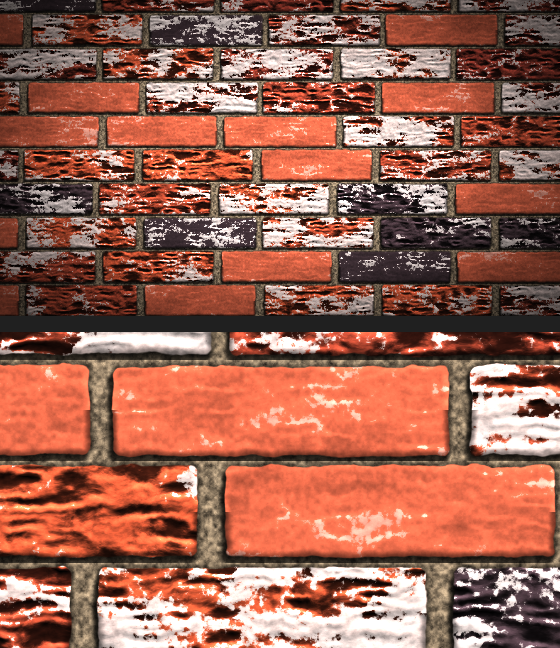
Top, the full canvas; bottom, a detail of the centre.
Write a Shadertoy shader that draws this texture.

```glsl
// Weathered brick wall: rough red, smooth orange and charcoal bricks with flaking white paint.

float hash(vec2 p) {
    vec3 q = fract(vec3(p.xyx) * 0.1031);
    q += dot(q, q.yzx + 33.33);
    return fract((q.x + q.y) * q.z);
}

float noise(vec2 p) {
    vec2 i = floor(p), f = fract(p);
    f = f * f * (3.0 - 2.0 * f);
    return mix(mix(hash(i), hash(i + vec2(1, 0)), f.x),
               mix(hash(i + vec2(0, 1)), hash(i + vec2(1, 1)), f.x), f.y);
}

float fbm(vec2 p) {
    float sum = 0.0, amp = 0.53;
    for (int i = 0; i < 4; i++) {
        sum += amp * noise(p);
        p = p * 2.03 + 11.7;
        amp *= 0.5;
    }
    return sum;
}

// Height of the bark-like surface: wavy ridges running along the brick
float bark(vec2 p) {
    p += vec2(0.3, 0.12) * vec2(fbm(p * 2.0), fbm(p * vec2(3.0, 2.0) + 7.0));
    float ridge = 1.0 - abs(2.0 * noise(p * vec2(2.6, 9.0)) - 1.0);
    return 0.55 * ridge + 0.45 * fbm(p * vec2(8.0, 17.0));
}

float roundBox(vec2 p, vec2 halfSize, float radius) {
    vec2 q = abs(p) - halfSize + radius;
    return length(max(q, 0.0)) + min(max(q.x, q.y), 0.0) - radius;
}

void mainImage(out vec4 fragColor, in vec2 fragCoord) {
    vec2 uv = fragCoord / iResolution.xy;
    float pixel = 9.34 / iResolution.y;
    vec2 p = fragCoord * pixel + vec2(0.0, 0.046); // one unit is one course

    // Running bond with slightly uneven courses
    float row = floor(p.y);
    float shift = mix(0.735, 2.94, mod(row, 2.0)) + 0.24 * (hash(vec2(row, 5.0)) - 0.5);
    float x = (p.x - shift) / 3.5;
    vec2 id = vec2(floor(x), row) + 20.0;
    vec2 local = vec2((fract(x) - 0.5) * 3.5, fract(p.y) - 0.5);
    float kind = hash(id * 1.7 + 3.1), wear = hash(id + 41.3), tone = hash(id + 87.9);

    // Brick outline with chipped edges
    vec2 halfSize = vec2(1.66 - 0.05 * tone, 0.45 - 0.015 * wear);
    vec2 center = 0.05 * vec2(wear - 0.5, 0.4 * (tone - 0.5));
    float chips = 0.06 * (fbm(p * 5.0) - 0.5);
    float d = roundBox(local - center, halfSize, 0.07) + chips;
    float cover = smoothstep(pixel, -pixel, d);

    // Surface relief, lit from above
    vec2 q = p + id * 7.3;
    bool orange = kind < 0.14, dark = kind > 0.82;
    float rough = orange || kind > 0.94 ? 0.12 : 1.0;
    float h = bark(q);
    float slope = h - bark(q + vec2(0.02, 0.055));
    float grain = fbm(q * 20.0) - 0.5;
    float stain = fbm(q * vec2(1.3, 2.5));

    // Clay colour
    vec3 red = mix(vec3(0.50, 0.19, 0.15), vec3(0.80, 0.33, 0.20), tone);
    vec3 clay = orange ? vec3(0.87, 0.40, 0.28) : dark ? vec3(0.25, 0.19, 0.21) : red;
    clay *= 0.78 + 0.45 * stain + 0.35 * grain;
    float crevice = mix(0.26, 1.15, smoothstep(0.34, 0.68, h));
    clay *= mix(1.0, crevice * (1.0 + 1.7 * slope), rough);

    // White paint clings to raised spots in patches
    float amount = orange ? -0.12 : dark ? 0.12 * wear - 0.06 : 0.34 * wear - 0.08;
    float flakes = 0.5 * (h - 0.58) + 0.8 * (stain - 0.5) + 0.4 * grain + amount;
    float paint = smoothstep(0.07, 0.17, flakes) * (orange ? 0.45 : 0.92);
    vec3 white = vec3(0.92, 0.86, 0.84) * (1.0 + 0.9 * slope + 0.3 * grain);
    vec3 brick = mix(clay, white, paint);

    // Rounded rim: bright on top, dark underneath
    float rim = smoothstep(-0.08, 0.0, d);
    brick *= 1.0 + rim * (local.y > 0.0 ? 0.18 : -0.5);

    // Sandy mortar, shaded by the brick above it
    vec3 mortar = vec3(0.60, 0.52, 0.42) * (0.85 + 1.3 * (fbm(p * 22.0) - 0.5));
    float shade = roundBox(local - center + vec2(0.03, 0.07), halfSize, 0.07) + chips;
    mortar *= mix(0.32, 1.0, smoothstep(-0.02, 0.05, shade));
    mortar *= mix(0.55, 1.0, smoothstep(0.0, 0.06, d));

    // Corners fall off into the dark
    vec3 col = mix(mortar, brick, cover);
    vec2 v = (uv - 0.5) * vec2(1.9, 1.7);
    col *= mix(1.15, 0.36, smoothstep(0.25, 1.3, length(v)));
    fragColor = vec4(clamp(col, 0.0, 1.0), 1.0);
}
```
